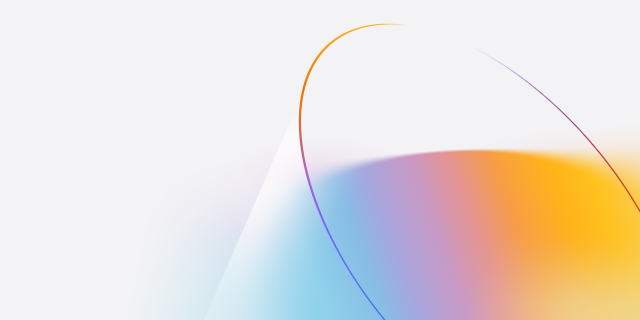
Write a WebGL 1 fragment shader that draws this background.

```glsl
precision highp float;
// A pale backdrop with a blurred rainbow dome rising from the lower right,
// a faint white beam beside it and a thin tilted ring on top.
// Soft masks blend a slanted colour ramp; the ring is an implicit ellipse.

uniform vec2 u_resolution;

#define PAPER vec3(0.953, 0.953, 0.961)
#define RING_CENTER vec2(1.536, 0.2635)
#define RING_EXTENT vec2(0.5987, 0.6609)
#define RING_TILT 0.539
#define DOME_PEAK vec2(1.497, 0.531)
#define DOME_CURVE 0.3
#define RAMP_SLANT 0.38
#define BEAM_TOP vec2(0.9375, 0.69)
#define BEAM_SLOPE 0.4356

float fall(float a, float b, float x) {
    return 1.0 - smoothstep(a, b, x);
}

float ramp(float a, float b, float x) {
    return clamp((x - a) / (b - a), 0.0, 1.0);
}

// Cyan to violet, rose, orange and gold, leaning right towards the bottom
vec3 domeColor(vec2 p) {
    float t = p.x - RAMP_SLANT * (0.453 - p.y);
    vec3 c = vec3(0.56, 0.82, 0.92);
    c = mix(c, vec3(0.53, 0.74, 0.90), ramp(0.86, 1.04, t));
    c = mix(c, vec3(0.66, 0.65, 0.87), ramp(1.04, 1.15, t));
    c = mix(c, vec3(0.79, 0.60, 0.77), ramp(1.15, 1.30, t));
    c = mix(c, vec3(0.90, 0.58, 0.56), ramp(1.30, 1.43, t));
    c = mix(c, vec3(0.97, 0.62, 0.27), ramp(1.43, 1.56, t));
    c = mix(c, vec3(1.00, 0.70, 0.10), ramp(1.56, 1.72, t));
    c = mix(c, vec3(1.00, 0.76, 0.12), ramp(1.72, 1.85, t));
    c = mix(c, vec3(0.97, 0.82, 0.40), ramp(1.85, 2.05, t));
    float paleFloor = fall(0.0, 0.30, p.y) * smoothstep(1.4, 1.85, p.x);
    return mix(c, vec3(0.93, 0.86, 0.66), 0.75 * paleFloor);
}

// Crisp at the crest, increasingly blurred to both sides
float domeMask(vec2 p) {
    float dx = p.x - DOME_PEAK.x;
    float crest = DOME_PEAK.y - DOME_CURVE * dx * dx;
    float left = max(1.36 - p.x, 0.0);
    float right = max(p.x - 1.45, 0.0);
    float blur = 0.006 + 0.3 * (left * left + right * right);
    float side = p.x - (0.87 + 0.6 * p.y * p.y);
    return smoothstep(-blur, blur, crest - p.y) * smoothstep(-0.14, 0.15, side);
}

// Approximate distance to the tilted ellipse
float ringDistance(vec2 p) {
    vec2 q = (p - RING_CENTER) / RING_EXTENT;
    float f = dot(q, q) + 2.0 * RING_TILT * q.x * q.y - 1.0 + RING_TILT * RING_TILT;
    vec2 grad = 2.0 * (q + RING_TILT * q.yx) / RING_EXTENT;
    return f / max(length(grad), 0.001);
}

vec3 ringColor(vec2 p) {
    vec3 left = mix(vec3(0.28, 0.45, 0.93), vec3(0.49, 0.38, 1.0), ramp(0.08, 0.32, p.y));
    left = mix(left, vec3(0.66, 0.40, 0.80), ramp(0.32, 0.46, p.y));
    left = mix(left, vec3(0.80, 0.40, 0.38), ramp(0.46, 0.57, p.y));
    left = mix(left, vec3(0.93, 0.47, 0.05), ramp(0.57, 0.68, p.y));
    left = mix(left, vec3(1.0, 0.70, 0.12), ramp(0.74, 0.92, p.y));
    vec3 right = mix(vec3(0.75, 0.66, 0.92), vec3(0.62, 0.38, 0.75), ramp(1.52, 1.70, p.x));
    right = mix(right, vec3(0.68, 0.22, 0.35), ramp(1.70, 1.85, p.x));
    right = mix(right, vec3(0.85, 0.28, 0.08), ramp(1.85, 2.0, p.x));
    return mix(left, right, step(1.38, p.x));
}

void main() {
    vec2 p = gl_FragCoord.xy / u_resolution.y;
    float px = 1.0 / u_resolution.y;
    float ring = ringDistance(p);
    vec3 color = PAPER;

    // Faint haze on the left, lavender above and pale blue below
    vec3 haze = mix(vec3(0.76, 0.89, 0.94), vec3(0.87, 0.84, 0.93), smoothstep(0.08, 0.42, p.y));
    float hazeMask = smoothstep(0.34, 0.82, p.x - 0.25 * p.y)
                   * fall(0.22, 0.52, p.y) * fall(0.95, 1.2, p.x);
    color = mix(color, haze, 0.85 * hazeMask);

    // Pink and peach mist above the dome
    vec2 mist = (p - vec2(1.0, 0.46)) / vec2(0.18, 0.07);
    color = mix(color, vec3(0.92, 0.82, 0.91), 0.5 * exp(-dot(mist, mist)));
    vec3 peach = mix(vec3(0.95, 0.80, 0.85), vec3(0.98, 0.83, 0.66), ramp(1.6, 1.95, p.x));
    color = mix(color, peach, 0.6 * smoothstep(1.35, 2.0, p.x) * fall(0.44, 0.63, p.y));

    // White beam with a sharp left edge, bounded by the ring
    float beamX = p.x - BEAM_TOP.x + BEAM_SLOPE * (BEAM_TOP.y - p.y);
    float beam = smoothstep(-px, px, beamX) * smoothstep(-px, px, ring)
               * fall(0.0, 0.32, beamX) * fall(0.55, 0.70, p.y);
    color = mix(color, vec3(1.0), beam * mix(0.2, 0.65, smoothstep(0.0, 0.4, p.y)));

    color = mix(color, domeColor(p), domeMask(p));

    // Ring: heavier on the left, vanishing along the upper right
    float halfWidth = mix(0.0022, 0.0036, smoothstep(0.1, 0.5, p.y));
    halfWidth = mix(halfWidth, 0.0017, smoothstep(0.98, 1.2, p.x) * step(0.3, p.y));
    halfWidth = mix(halfWidth, 0.0021, smoothstep(1.7, 2.0, p.x));
    float line = clamp((halfWidth - abs(ring)) / px + 0.5, 0.0, min(1.0, 2.0 * halfWidth / px));
    float leftArc = 1.0 - smoothstep(1.16, 1.30, p.x) * step(0.5, p.y);
    float visible = max(leftArc, smoothstep(1.42, 1.72, p.x));
    color = mix(color, ringColor(p), line * visible);

    gl_FragColor = vec4(color, 1.0);
}
```
